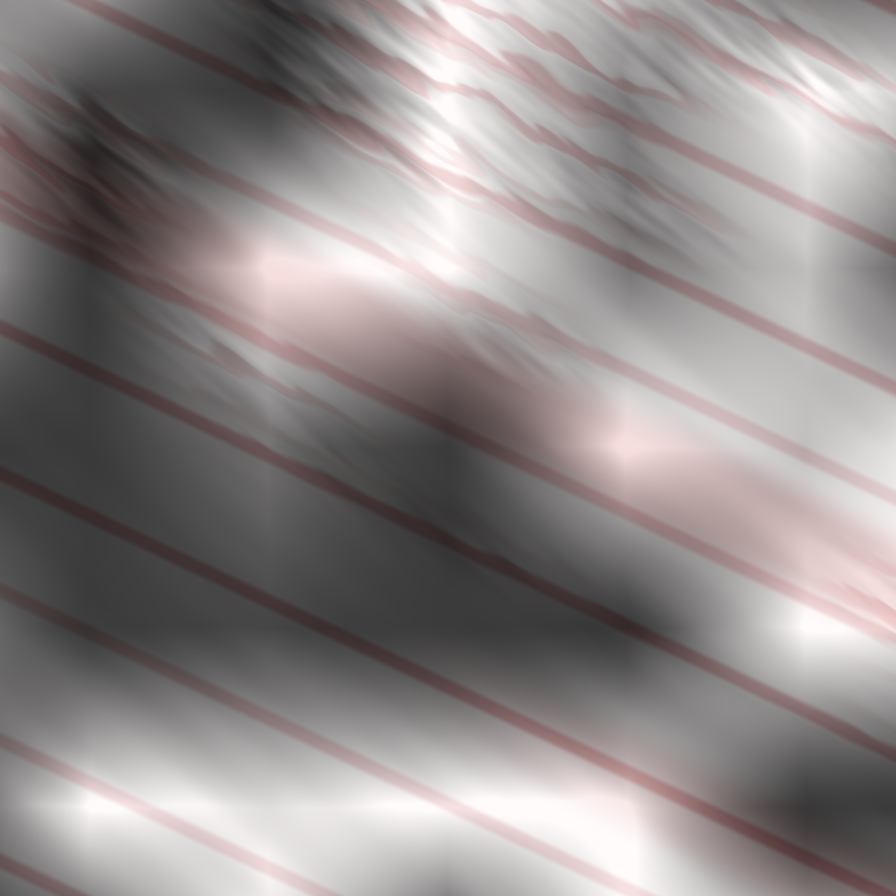
Write a WebGL 1 fragment shader that draws this background.

```glsl
precision highp float;

// Soft grey light and shadow on a coarse lattice with creased ridges, brushed
// by slanted hatching and crossed by translucent red bands and wide veils.
// The lattice is interpolated linearly; all strokes use stretched gradient noise.

uniform vec2 u_resolution;

const float LATTICE_CELLS = 5.0;
const float BAND_ANGLE = -0.445;
const float HATCH_ANGLE = -0.69;
const float DARK = 0.235;
const float LIGHT = 1.03;
const vec3 RED_TINT = vec3(0.87, 0.62, 0.62);

float permute(float x) {
    x = mod(x, 289.0);
    return mod((34.0 * x + 1.0) * x, 289.0);
}

// Repeatable value from 0 to 1 for an integer cell
float random(vec2 cell) {
    return permute(permute(cell.x) + cell.y) / 289.0;
}

// x runs along the given direction, y across it
vec2 slanted(vec2 p, float angle) {
    vec2 dir = vec2(cos(angle), sin(angle));
    return vec2(dot(p, dir), dot(p, vec2(-dir.y, dir.x)));
}

float cornerSlope(vec2 cell, vec2 offset) {
    float angle = 6.28318 * random(cell);
    return dot(vec2(cos(angle), sin(angle)), offset);
}

float gradientNoise(vec2 p) {
    vec2 cell = floor(p);
    vec2 f = p - cell;
    vec2 fade = f * f * f * (f * (f * 6.0 - 15.0) + 10.0);
    vec2 e = vec2(1.0, 0.0);
    float low = mix(cornerSlope(cell, f), cornerSlope(cell + e, f - e), fade.x);
    float high = mix(cornerSlope(cell + e.yx, f - e.yx),
                     cornerSlope(cell + e.xx, f - e.xx), fade.x);
    return mix(low, high, fade.y);
}

// Corner brightness, pushed towards fully dark or fully light
float cornerLight(vec2 cell) {
    return smoothstep(0.3, 0.6, random(cell));
}

// Linear blending leaves the sharp creases along the lattice lines
float latticeLight(vec2 p) {
    vec2 cell = floor(p);
    vec2 f = p - cell;
    vec2 e = vec2(1.0, 0.0);
    float low = mix(cornerLight(cell), cornerLight(cell + e), f.x);
    float high = mix(cornerLight(cell + e.yx), cornerLight(cell + e.xx), f.x);
    return mix(low, high, f.y);
}

// Irregularly spaced soft lines across one coordinate
float bands(float across, float count, float halfWidth, float salt) {
    float c = across * count;
    float id = floor(c);
    float centre = mix(0.25, 0.75, random(vec2(id, salt)));
    float strength = mix(0.4, 1.0, random(vec2(id, salt + 7.0)));
    float distanceToLine = abs(c - id - centre) / count;
    return strength * (1.0 - smoothstep(0.4 * halfWidth, 1.2 * halfWidth, distanceToLine));
}

float veil(float across, float centre, float halfWidth) {
    return 1.0 - smoothstep(0.35 * halfWidth, halfWidth, abs(across - centre));
}

void main() {
    vec2 uv = gl_FragCoord.xy / u_resolution;
    vec2 band = slanted(uv, BAND_ANGLE);
    vec2 hatch = slanted(uv, HATCH_ANGLE);

    // Brush strokes: broad ones everywhere, fine hatching in patches higher up
    float broad = gradientNoise(hatch * vec2(3.0, 24.0) + 11.0);
    float fine = gradientNoise(hatch * vec2(10.0, 58.0) + 37.0)
               + 0.5 * gradientNoise(hatch * vec2(17.0, 105.0) + 71.0);
    float patchNoise = gradientNoise(band * vec2(2.2, 6.0) + 5.3);
    float roughness = smoothstep(-0.15, 0.3, patchNoise) * smoothstep(0.5, 0.75, band.y);

    // Grey light with slightly brushed edges
    vec2 brushed = uv + 0.012 * vec2(1.0, -0.8) * (0.5 * broad + roughness * fine);
    float light = pow(latticeLight(brushed * LATTICE_CELLS + 0.5), 1.4);
    float shade = mix(DARK, LIGHT, light);
    shade += 0.05 * broad * (0.4 + light);
    shade += roughness * (0.13 * fine - 0.03);

    // Red layers: clean bands, ragged hatched bands and two wide veils
    float ragged = band.y + 0.018 * roughness * fine;
    float red = 0.75 * bands(ragged, 8.0, 0.0095, 3.0);
    red += 0.65 * roughness * bands(ragged + 0.006 * fine, 19.0, 0.008, 19.0);
    red += 0.55 * veil(ragged + 0.01 * broad, 0.74, 0.075);
    red += 0.35 * veil(band.y, 0.42, 0.07) * smoothstep(0.4, 0.75, uv.x);
    red *= mix(1.0, 0.55, light);

    vec3 color = clamp(shade, 0.0, 1.0) * mix(vec3(1.0), RED_TINT, min(red, 1.0));
    color *= vec3(1.0, 0.985, 0.985);
    gl_FragColor = vec4(color, 1.0);
}
```
